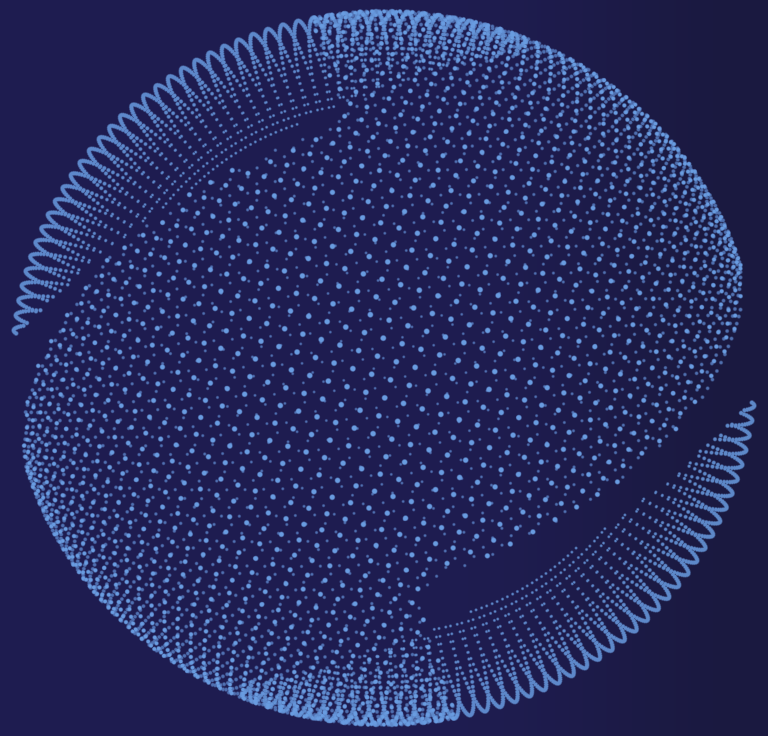
Give the GLSL for this background, as a WebGL 1 fragment shader.

```glsl
precision highp float;
// A tilted globe of fine blue dots, split by two dark crescent gaps, on deep indigo.

uniform vec2 u_resolution;

const float HALF_PI = 1.5707963;
const float TAU = 6.2831853;
const vec2 GLOBE_RADII = vec2(0.506, 0.485);
const vec2 TILT_AXIS = vec2(0.944, 0.330);
const vec3 INDIGO = vec3(0.118, 0.110, 0.312);
const vec3 DARK_INDIGO = vec3(0.102, 0.098, 0.250);
const vec3 DOT_BLUE = vec3(0.41, 0.61, 0.88);
const vec3 FAINT_BLUE = vec3(0.36, 0.52, 0.79);

vec2 rotate(vec2 p, float angle) {
  float c = cos(angle), s = sin(angle);
  return vec2(c * p.x - s * p.y, s * p.x + c * p.y);
}

float disc(vec2 offset, float radius, float blur) {
  return 1.0 - smoothstep(radius - blur, radius + blur, length(offset));
}

// Side of the tilt axis: the globe repeats under a half turn.
float axisSide(vec2 p) {
  return dot(p, vec2(-TILT_AXIS.y, TILT_AXIS.x)) < 0.0 ? -1.0 : 1.0;
}

// Near sheet: an oval edge on one end, opening to the rim on the other.
float sheetMask(vec2 p) {
  float side = axisSide(p);
  vec2 m = p * side;
  float along = dot(m, TILT_AXIS);
  float across = dot(m, vec2(-TILT_AXIS.y, TILT_AXIS.x));
  float bulge = side > 0.0 ? 0.330 : 0.290;
  float end = min(along, 0.0) / GLOBE_RADII.x;
  float edge = bulge * sqrt(max(0.0, 1.0 - end * end)) + 0.2 * max(along, 0.0);
  return step(across, edge);
}

// Outer crescents: everything beyond a shallow parabola.
float crescentMask(vec2 p) {
  vec2 m = p * axisSide(p);
  float edge = 0.381 + 0.361 * m.x - 0.62 * m.x * m.x;
  return step(edge, m.y) * step(dot(m, TILT_AXIS), 0.33);
}

// Far sheet: the near sheet plus the upper part of each crescent.
float farMask(vec2 p) {
  float along = dot(p * axisSide(p), TILT_AXIS);
  return max(sheetMask(p), step(0.06, along));
}

// Square lattice wrapped on a hemisphere, so it crowds towards the rim.
float wrappedDots(vec2 p, float turn, float spacing, vec2 sizes, float blur) {
  vec2 d = p / GLOBE_RADII;
  float r = max(length(d), 0.0001);
  vec2 flatPos = rotate(d * asin(min(r, 1.0)) / r, turn);
  vec2 cell = floor(flatPos / spacing);
  float ink = 0.0;
  for (int j = -3; j <= 3; j++) {
    for (int i = -3; i <= 3; i++) {
      vec2 site = (cell + vec2(float(i), float(j)) + 0.5) * spacing;
      float theta = max(length(site), 0.0001);
      float rim = sin(min(theta, HALF_PI));
      vec2 center = rotate(site, -turn) * rim / theta * GLOBE_RADII;
      float radius = mix(sizes.x, sizes.y, rim * rim);
      float shown = step(theta, HALF_PI) * farMask(center);
      ink = max(ink, shown * disc(p - center, radius, blur));
    }
  }
  return ink;
}

// Leaning radial chains of dots that merge into comb teeth at the rim.
float chainDots(vec2 p, float chains, float lean, float spacing, vec2 sizes, float blur) {
  vec2 d = p / GLOBE_RADII;
  float angleStep = TAU / chains;
  float depthHere = HALF_PI - asin(min(length(d), 1.0));
  float turned = atan(d.y, d.x) - lean * depthHere;
  float chain = (floor(turned / angleStep) + 0.5) * angleStep;
  float row = floor(depthHere / spacing);
  float ink = 0.0;
  for (int i = -4; i <= 4; i++) {
    float depth = (row + float(i) + 0.5) * spacing;
    float rim = cos(depth);
    float angle = chain + lean * depth;
    vec2 center = vec2(cos(angle), sin(angle)) * rim * GLOBE_RADII;
    float radius = mix(sizes.x, sizes.y, smoothstep(0.80, 0.98, rim));
    float shown = step(0.0, depth) * crescentMask(center);
    ink = max(ink, shown * disc(p - center, radius, blur));
  }
  return ink;
}

void main() {
  vec2 p = (gl_FragCoord.xy - 0.5 * u_resolution) / u_resolution.y;
  float blur = 1.0 / u_resolution.y;

  // Backdrop, darker to the right
  vec3 color = mix(INDIGO, DARK_INDIGO, smoothstep(0.1, 0.5, p.x));

  // Far sheet of small dots, then paired crescent chains, then the near sheet
  float far = wrappedDots(p, 0.72, 0.039, vec2(0.0016, 0.0025), blur);
  vec2 toothSizes = vec2(0.0017, 0.0029);
  float comb = max(chainDots(p, 148.0, 0.07, 0.034, toothSizes, blur),
                   chainDots(p, 148.0, -0.07, 0.034, toothSizes, blur));
  float near = wrappedDots(p, 0.30, 0.053, vec2(0.0037, 0.0027), blur);
  color = mix(color, FAINT_BLUE, 0.8 * far);
  color = mix(color, DOT_BLUE, 0.85 * comb);
  color = mix(color, DOT_BLUE, near);

  gl_FragColor = vec4(color, 1.0);
}
```
